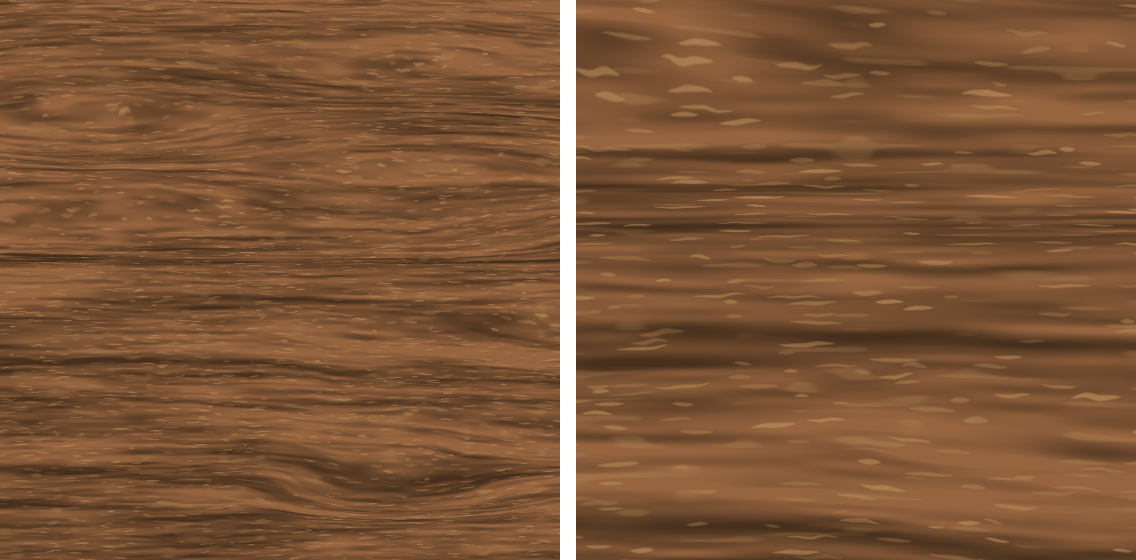
Left: the whole. Right: its middle third, enlarged.
A WebGL 1 fragment shader for this texture:

```glsl
precision highp float;
// Dark brown wood with horizontal grain: a height field with stretched, noisy
// hills is sliced into growth rings, so the hills become lens-shaped figures.
// Fine fibres and short pale flecks follow a weaker version of the same bend.
uniform vec2 u_resolution;

#define LENS_SCALE vec2(1.9, 11.0)
#define LENS_BEND 0.072
#define RIPPLE_BEND 0.014
#define RING_FREQ 25.0
#define RING_CONTRAST 1.5
#define FIBRE_CONTRAST 1.05
#define MEAN_TONE 0.70
#define FLECK_CELL vec2(0.046, 0.0064)
#define FLECK_SHARE 0.27
#define DARK_WOOD vec3(0.275, 0.185, 0.110)
#define LIGHT_WOOD vec3(0.570, 0.380, 0.240)
#define FLECK_COLOR vec3(0.690, 0.520, 0.330)

float hash(vec2 p) {
  return fract(sin(dot(p, vec2(127.1, 311.7))) * 43758.5453);
}

float noise(vec2 p) {
  vec2 cell = floor(p);
  vec2 f = fract(p);
  f = f * f * (3.0 - 2.0 * f);
  float low = mix(hash(cell), hash(cell + vec2(1.0, 0.0)), f.x);
  float high = mix(hash(cell + vec2(0.0, 1.0)), hash(cell + vec2(1.0, 1.0)), f.x);
  return mix(low, high, f.y);
}

// Height whose level lines are the growth rings: flat ground with a few hills.
float ringHeight(vec2 p) {
  float lens = smoothstep(0.42, 0.95, noise(p * LENS_SCALE + 3.7));
  float ripple = noise(p * vec2(4.0, 22.0) + 17.0) - 0.5;
  float tremble = noise(p * vec2(18.0, 46.0) + 41.0) - 0.5;
  return p.y + LENS_BEND * lens + RIPPLE_BEND * ripple + 0.005 * tremble;
}

// Broad to narrow rings, centred on zero.
float rings(float x, float height) {
  float sum = 0.0;
  float weight = 0.40;
  float freq = RING_FREQ;
  for (int i = 0; i < 3; i++) {
    float stretch = 1.6 + 0.8 * float(i);
    sum += weight * (noise(vec2(x * stretch, height * freq) + float(i) * 29.0) - 0.5);
    weight *= 0.88;
    freq *= 2.4;
  }
  return sum;
}

// Thin streaks along the grain, centred on zero.
float fibres(vec2 p) {
  float coarse = noise(p * vec2(8.0, 115.0) + 5.0);
  float fine = noise(p * vec2(20.0, 225.0) + 61.0);
  return 0.5 * coarse + 0.5 * fine - 0.5;
}

// One layer of scattered tapered dashes, one candidate per staggered cell.
float flecks(vec2 p, float seed) {
  vec2 q = p / FLECK_CELL;
  float row = floor(q.y);
  q.x += 7.0 * hash(vec2(row, seed));
  vec2 id = vec2(floor(q.x), row) + seed;
  float halfLength = mix(0.10, 0.40, hash(id + 11.3));
  vec2 center = vec2(mix(0.42, 0.58, hash(id + 23.9)), mix(0.35, 0.65, hash(id + 37.1)));
  vec2 d = (fract(q) - center) * FLECK_CELL;
  d.y += d.x * 0.10 * (hash(id + 51.7) - 0.5);
  d.y += 0.0022 * (noise(p * vec2(110.0, 60.0) + seed) - 0.5);
  float along = clamp(abs(d.x) / (halfLength * FLECK_CELL.x), 0.0, 1.0);
  float halfWidth = mix(0.0008, 0.0015, hash(id + 63.1)) * (1.0 - along * along);
  float soft = max(0.0006, 0.6 / u_resolution.y);
  float shape = 1.0 - smoothstep(-soft, soft, abs(d.y) - halfWidth);
  shape *= 1.0 - smoothstep(0.8, 1.0, along);
  float present = step(hash(id + 71.3), FLECK_SHARE);
  return shape * present * mix(0.35, 1.0, hash(id + 83.9));
}

void main() {
  vec2 p = gl_FragCoord.xy / u_resolution.y;
  float height = ringHeight(p);
  vec2 grain = vec2(p.x, mix(p.y, height, 0.5));

  // Ring tone with fibres and occasional narrow dark seams.
  float tone = MEAN_TONE + RING_CONTRAST * rings(p.x, height);
  tone += FIBRE_CONTRAST * fibres(grain);
  float seam = noise(vec2(p.x * 2.4, height * 75.0) + 90.0);
  tone -= 0.40 * smoothstep(0.70, 0.92, seam);
  vec3 color = mix(DARK_WOOD, LIGHT_WOOD, clamp(tone, 0.0, 1.06));

  // Irregular pale streaks, then the crisper flecks, dimmer on dark wood.
  float streak = smoothstep(0.74, 0.92, noise(grain * vec2(30.0, 240.0) + 133.0));
  float fleck = max(flecks(grain, 2.0), flecks(grain + vec2(0.013, 0.0031), 19.0));
  fleck = max(fleck, 0.42 * streak);
  color = mix(color, FLECK_COLOR, fleck * mix(0.5, 0.9, clamp(tone, 0.0, 1.0)));
  gl_FragColor = vec4(color, 1.0);
}
```
